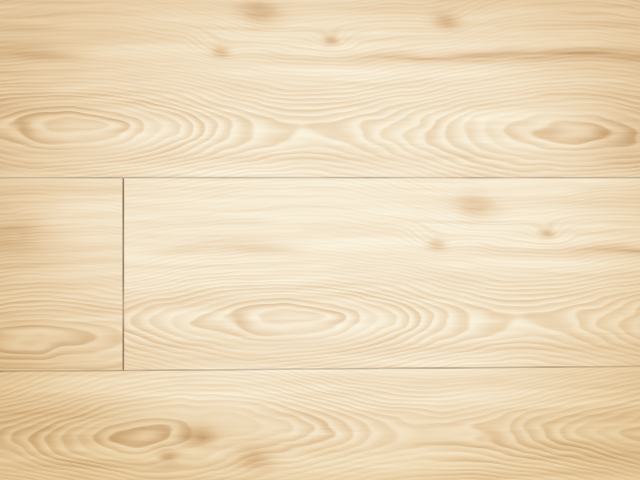
Reproduce this texture procedurally as a Shadertoy shader.

```glsl
// Pale wooden floor: three rows of wide planks, the middle row split by a joint.
// Each plank is a cut from one long board whose growth rings are contours of a
// height field; knots bend and stain it, and the light falls off to the edges.
#define SEAM_Y 0.226
#define PLANK_H 0.404
#define JOINT_X 0.257
#define SEAM_HALF 0.0008
#define RING_PERIOD 1.1
#define RING_SLOPE 125.0
#define RING_DEPTH 0.30
#define FIBRE_DEPTH 0.24
#define EDGE_SHADE 0.46

const vec3 PALE  = vec3(0.985, 0.955, 0.875);
const vec3 TAN   = vec3(0.91, 0.81, 0.67);
const vec3 BROWN = vec3(0.78, 0.63, 0.46);
const vec3 GAP   = vec3(0.44, 0.34, 0.23);

// Knots in board space: position, radius, strength
const vec4 KNOTS[9] = vec4[9](
    vec4(0.54, 0.345, 0.030, 0.60), vec4(0.93, 0.325, 0.022, 0.55),
    vec4(0.69, 0.285, 0.012, 0.60), vec4(0.46, 0.262, 0.014, 0.60),
    vec4(1.31, 0.085, 0.070, 0.30), vec4(3.32, 0.295, 0.060, 0.35),
    vec4(6.745, 0.265, 0.022, 0.70), vec4(6.68, 0.225, 0.016, 0.50),
    vec4(6.86, 0.222, 0.030, 0.45));

float hash(vec2 p) {
    vec3 q = fract(vec3(p.xyx) * 0.1031);
    q += dot(q, q.yzx + 33.33);
    return fract((q.x + q.y) * q.z);
}

float noise(vec2 p) {
    vec2 i = floor(p), f = fract(p);
    f = f * f * (3.0 - 2.0 * f);
    return mix(mix(hash(i), hash(i + vec2(1, 0)), f.x),
               mix(hash(i + vec2(0, 1)), hash(i + vec2(1, 1)), f.x), f.y);
}

float fbm(vec2 p) {
    float sum = 0.0, amp = 0.5;
    for (int i = 0; i < 4; i++) {
        sum += amp * noise(p);
        p = p * 2.03 + 17.3;
        amp *= 0.5;
    }
    return sum;
}

// Darkness of the board at q, with the ring pattern centred on height axis
float boardTone(vec2 q, float axis) {
    // Knots: stain the wood and push the rings and fibres aside
    float stain = 0.0, bulge = 0.0;
    float ragged = fbm(q * vec2(22.0, 60.0));
    for (int i = 0; i < 9; i++) {
        vec4 k = KNOTS[i];
        vec2 e = (q - k.xy) / k.z * vec2(0.6, 1.0);
        e.y += 0.5 * e.x * (ragged - 0.3);
        float r2 = dot(e, e);
        stain += k.w * exp(-r2 * (0.5 + 2.2 * ragged)) * (0.5 + ragged);
        bulge += k.w * exp(-r2 * 0.25);
    }

    // Growth rings: closed ovals on the axis, near-straight lines away from it
    float d = q.y - axis + 0.05 * (fbm(q * vec2(1.7, 3.0)) - 0.47);
    float h = RING_SLOPE * (sqrt(d * d + 0.0025) - 0.05)
            - 5.0 * cos(6.2832 * (q.x - 1.2) / RING_PERIOD)
            + 4.0 * (fbm(q * vec2(3.5, 9.0)) - 0.47)
            + 0.5 * noise(q * vec2(16.0, 45.0)) + 4.0 * bulge;
    float s = fract(h);
    float ring = smoothstep(0.0, 0.75, s) * (1.0 - smoothstep(0.75, 1.0, s));
    float ringAmp = RING_DEPTH * mix(0.35, 1.0, exp(-d * d * 90.0));
    ringAmp *= (0.3 + 0.9 * hash(vec2(floor(h), 7.0))) * (0.4 + noise(q * vec2(6.0, 14.0)));

    // Long fibres at three widths
    float y = q.y + 0.012 * bulge + 0.02 * noise(q * vec2(2.5, 5.0));
    float fibre = 0.7 * noise(vec2(q.x * 1.8, y * 38.0))
                + 0.6 * noise(vec2(q.x * 4.0, y * 110.0))
                + 0.4 * noise(vec2(q.x * 14.0, y * 260.0)) - 0.85;

    // Brown vein through the knotty stretch of the board
    float veinY = 0.25 + 0.035 * (fbm(vec2(q.x * 4.0, 3.0)) - 0.47);
    float across = (q.y - veinY) / 0.011;
    float vein = exp(-across * across) * step(q.x, 2.0)
               * smoothstep(0.25, 0.8, noise(vec2(q.x * 3.0, 9.0)))
               * (0.4 + noise(vec2(q.x * 9.0, y * 190.0)));

    float patches = 0.16 * (fbm(q * vec2(1.5, 9.0) + 5.0) - 0.47);
    return ring * ringAmp + FIBRE_DEPTH * fibre + 0.75 * stain + 0.38 * vein + patches;
}

void mainImage(out vec4 fragColor, in vec2 fragCoord) {
    float px = 1.0 / iResolution.y;
    vec2 p = fragCoord * px, uv = fragCoord / iResolution.xy;

    // Plank rows; the lower seam runs slightly uphill
    float level = p.y - SEAM_Y - 0.008 * p.x * (1.0 - smoothstep(0.3, 0.6, p.y));
    float row = floor(level / PLANK_H);
    float v = level - row * PLANK_H;

    // Cut of the board shown by each plank: offset along it, ring axis
    vec2 cut = vec2(0.0, 0.10);
    if (row < 0.0) cut = vec2(6.33, 0.27);
    else if (row < 1.0) cut = p.x < JOINT_X ? vec2(3.3, 0.07) : vec2(-0.45, 0.10);
    float tone = boardTone(vec2(p.x + cut.x, v), cut.y);

    // Light falling off towards the edges
    vec2 c = (uv - vec2(0.53, 0.53)) * 2.0;
    float edge = smoothstep(0.1, 1.75, dot(c, c));
    tone += 0.11 + EDGE_SHADE * edge + (row == 0.0 && p.x < JOINT_X ? 0.07 : 0.0);
    tone = clamp(tone, 0.0, 1.3);
    vec3 color = mix(PALE, TAN, min(tone * 2.0, 1.0));
    color = mix(color, BROWN, max(tone * 2.0 - 1.0, 0.0));
    color -= vec3(0.0, 0.008, 0.045) * edge * (1.0 - 0.6 * uv.y);

    // Faint seams between rows, darker joint in the middle row
    float seamDist = min(v, PLANK_H - v);
    float seam = 1.0 - smoothstep(SEAM_HALF, SEAM_HALF + px, seamDist);
    float joint = 1.0 - smoothstep(SEAM_HALF, SEAM_HALF + px, abs(p.x - JOINT_X));
    joint *= row == 0.0 ? 1.0 : 0.0;
    float wear = 0.6 + 0.6 * noise(p * 14.0);
    color = mix(color, GAP, clamp(max(0.32 * seam, 0.65 * joint) * wear, 0.0, 1.0));
    fragColor = vec4(color, 1.0);
}
```
